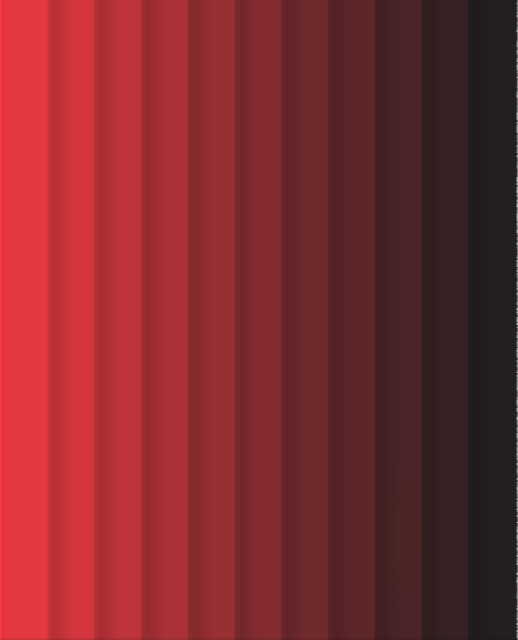
This background is drawn by a Shadertoy shader. Its source:

```glsl
float hash(float n) {
    n = fract(n * 0.1031);
    n *= n + 33.33;
    return fract(n * (n + n));
}

// Evenly stepped ramp from red to near black
vec3 stripeColor(float index) {
    return mix(vec3(0.895, 0.225, 0.252), vec3(0.137, 0.121, 0.126),
               clamp(index, 0.0, 10.0) / 10.0);
}

void mainImage(out vec4 fragColor, in vec2 fragCoord) {
    vec2 uv = fragCoord / iResolution.xy;
    float pixel = 1.0 / iResolution.x;

    // Eleven vertical folds, the last one slightly wider
    float position = uv.x * 11.087;
    float index = min(floor(position), 10.0);
    float local = position - index;

    // Soft shadow just past each fold, fading to the right
    float shadow = smoothstep(-0.08, 0.16, local)
                 * (1.0 - smoothstep(0.15, 0.6, local));
    shadow *= 0.12 * step(0.5, index);
    vec3 color = stripeColor(index) * (1.0 - shadow);
    float edge = smoothstep(0.0, 1.5 * pixel * 11.087, local);
    color = mix(stripeColor(index - 1.0), color, edge);

    // Brighter red along the left side
    float leftGlow = 1.0 - smoothstep(0.008, 0.022, uv.x);
    color = mix(color, vec3(0.915, 0.205, 0.23), leftGlow);
    color = mix(color, vec3(0.93, 0.38, 0.39), 0.5 * (1.0 - smoothstep(0.0, 0.003, uv.x)));

    // Faint brown patch low on the ninth fold
    vec2 patchOffset = (uv - vec2(0.78, 0.16)) / vec2(0.028, 0.075);
    color += vec3(0.008, 0.005, -0.008) * exp(-dot(patchOffset, patchOffset));

    // Thin darkening at the bottom
    color *= 1.0 - 0.1 * (1.0 - smoothstep(0.0, 0.005, uv.y));

    // Ragged pale line on the right border
    float ragged = hash(floor(uv.y * 384.0));
    float border = smoothstep(0.996, 0.999, uv.x + 0.001 * (ragged - 0.5));
    color = mix(color, vec3(0.72), border * (0.45 + 0.55 * ragged));

    fragColor = vec4(color, 1.0);
}
```
